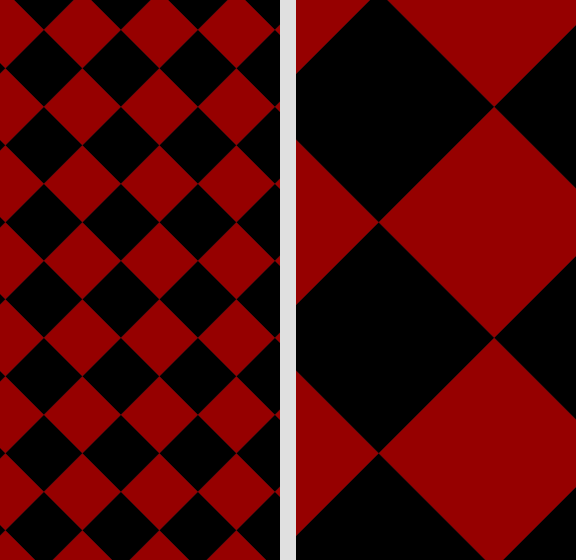
Left, the full canvas; right, a detail of the centre.
Write a WebGL 1 fragment shader that draws this pattern.

```glsl
precision highp float;

uniform vec2 u_resolution;

// Lengths are in canvas widths.
const float PERIOD = 0.275;
const vec2 DIAMOND_CENTER = vec2(0.2943, 0.2437);
const vec3 RED = vec3(0.59, 0.0, 0.0);
const vec3 BLACK = vec3(0.0);
const vec3 EDGE_TINT = vec3(0.02, 0.03, 0.04);
const float EDGE_PIXELS = 1.2;

// Signed distance to the nearest diamond of a square grid, negative inside.
float diamondGrid(vec2 p) {
    vec2 cell = abs(fract(p / PERIOD + 0.5) - 0.5);
    return (cell.x + cell.y - 0.5) * PERIOD * sqrt(0.5);
}

void main() {
    vec2 p = gl_FragCoord.xy / u_resolution.x;
    float edgeWidth = EDGE_PIXELS / u_resolution.x;

    // Smooth coverage of the red diamonds
    float dist = diamondGrid(p - DIAMOND_CENTER);
    float coverage = clamp(0.5 - dist / edgeWidth, 0.0, 1.0);

    // Faint cool tint along the soft boundary
    float boundary = 4.0 * coverage * (1.0 - coverage);
    vec3 color = mix(BLACK, RED, coverage) + EDGE_TINT * boundary;

    gl_FragColor = vec4(color, 1.0);
}
```
